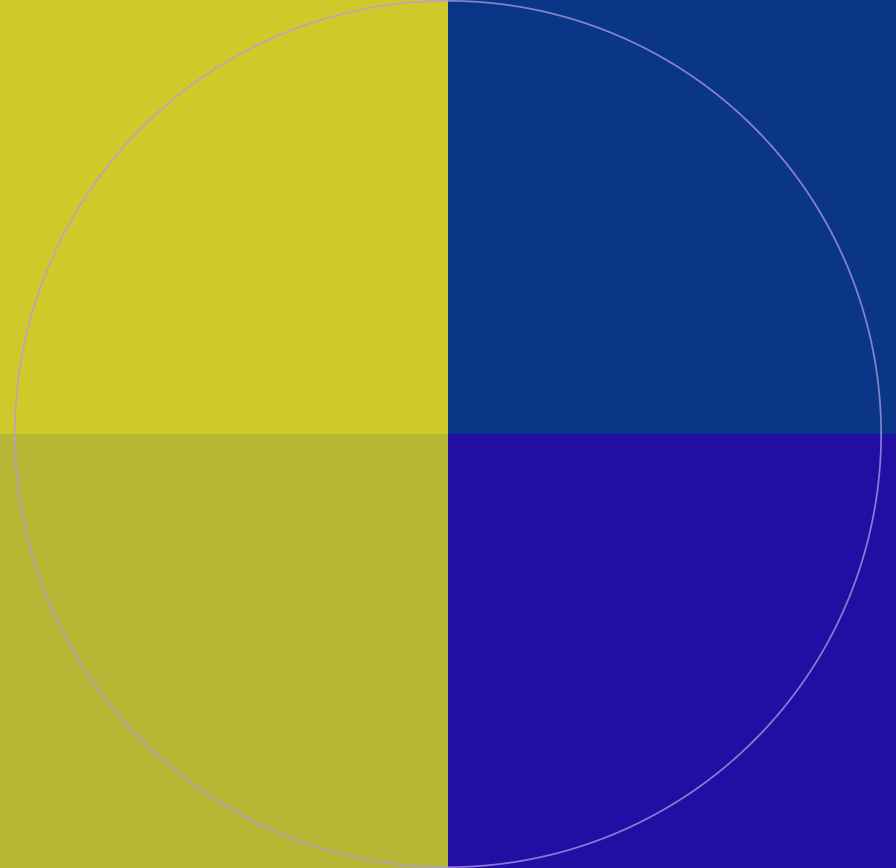
This background is drawn by a Shadertoy shader. Its source:

```glsl
// Four flat colour quadrants meeting at the canvas centre, crossed by a thin
// lavender ring that touches the top and bottom edges.
// Signed distances in canvas-height units give the smooth edges.

const vec3 YELLOW   = vec3(0.812, 0.792, 0.161);
const vec3 OLIVE    = vec3(0.710, 0.718, 0.208);
const vec3 BLUE     = vec3(0.043, 0.212, 0.530);
const vec3 INDIGO   = vec3(0.137, 0.055, 0.639);
const vec3 LAVENDER = vec3(0.690, 0.610, 0.900);

const float RING_RADIUS  = 0.499;
const float RING_WIDTH   = 0.002;
const float RING_OPACITY = 0.75;

// Coverage of the positive side of an edge, softened over one pixel.
float coverage(float signedDist, float pixel) {
    return clamp(signedDist / pixel + 0.5, 0.0, 1.0);
}

// Blend of the four quadrant colours around the origin.
vec3 quadrants(vec2 p, float pixel) {
    float right = coverage(p.x, pixel);
    float upper = coverage(p.y, pixel);
    return mix(mix(OLIVE, INDIGO, right), mix(YELLOW, BLUE, right), upper);
}

// Coverage of a circle outline around the origin.
float ring(vec2 p, float radius, float width, float pixel) {
    return coverage(0.5 * width - abs(length(p) - radius), pixel);
}

void mainImage(out vec4 fragColor, in vec2 fragCoord) {
    float pixel = 1.0 / iResolution.y;
    vec2 p = (fragCoord - 0.5 * iResolution.xy) * pixel;

    vec3 color = quadrants(p, pixel);
    float line = ring(p, RING_RADIUS, RING_WIDTH, pixel);
    color = mix(color, LAVENDER, RING_OPACITY * line);

    fragColor = vec4(color, 1.0);
}
```
